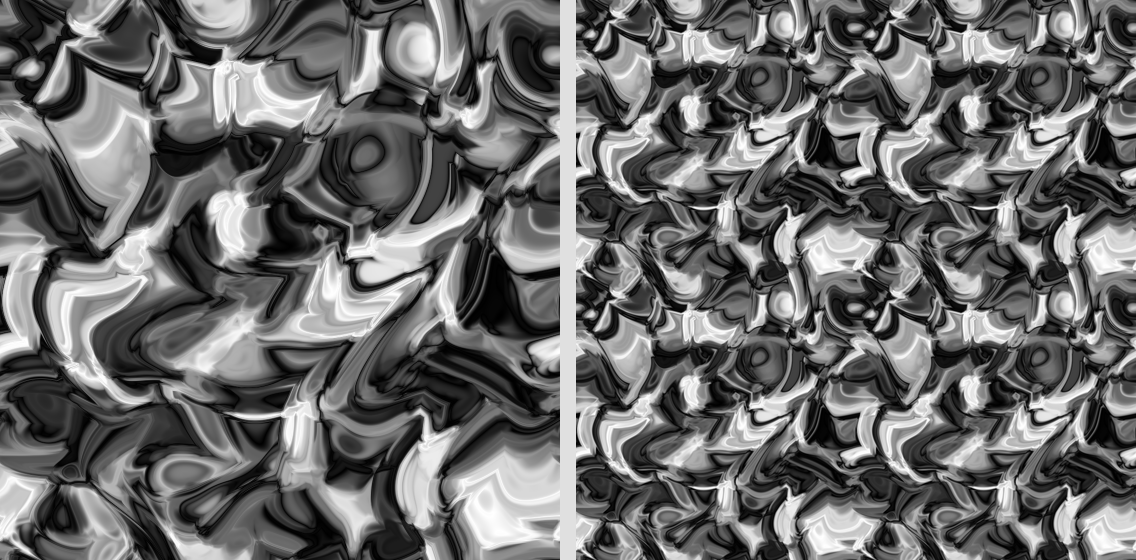
Left, the tile; right, the same tile 2 across and 2 down.
This texture map is drawn by a Shadertoy shader. Its source:

```glsl
const float BLOB_CELLS = 5.0;     // large cells across the tile
const int BLOB_OCTAVES = 3;
const float BLOB_FALLOFF = 0.42;  // amplitude ratio between octaves
const float WARP_CELLS = 4.0;     // coarsest warp cells across the tile
const int WARP_OCTAVES = 4;
const float WARP_STRENGTH = 1.25; // displacement in warp cells
const float WARP_FALLOFF = 0.92;
const float CONTRAST = 2.05;
const float SEED = 17.0;
const int AA = 2;                 // samples per pixel side

// Random unit gradient of a lattice point
vec2 gradient(vec2 cell, float seed) {
    vec3 h = fract((cell.xyx + seed) * vec3(0.1031, 0.1030, 0.0973));
    h += dot(h, h.yzx + 33.33);
    return normalize(fract((h.xx + h.yz) * h.zy) - 0.4999);
}

// Gradient noise that wraps after a whole number of cells
float wrapNoise(vec2 uv, float cells, float seed) {
    vec2 p = uv * cells;
    vec2 i = floor(p);
    vec2 f = p - i;
    vec2 lo = mod(i, cells);
    vec2 hi = mod(i + 1.0, cells);
    vec2 w = f * f * f * (f * (f * 6.0 - 15.0) + 10.0);
    float a = dot(gradient(lo, seed), f);
    float b = dot(gradient(vec2(hi.x, lo.y), seed), f - vec2(1.0, 0.0));
    float c = dot(gradient(vec2(lo.x, hi.y), seed), f - vec2(0.0, 1.0));
    float d = dot(gradient(hi, seed), f - 1.0);
    return mix(mix(a, b, w.x), mix(c, d, w.x), w.y);
}

// Each creased octave displaces the next, which draws out fibres
vec2 creaseWarp(vec2 uv) {
    float cells = WARP_CELLS;
    float strength = WARP_STRENGTH;
    for (int i = 0; i < WARP_OCTAVES; i++) {
        float seed = SEED + 53.0 * float(i + 1);
        vec2 fold = abs(vec2(wrapNoise(uv, cells, seed),
                             wrapNoise(uv, cells, seed + 211.0)));
        uv += fold * strength / cells;
        cells *= 2.0;
        strength *= WARP_FALLOFF;
    }
    return uv;
}

// Signed clouds, folded at zero into dark veins and at one into bright crests
float veinedClouds(vec2 uv) {
    vec2 p = creaseWarp(uv);
    float cells = BLOB_CELLS;
    float amplitude = 1.0;
    float sum = 0.0;
    for (int i = 0; i < BLOB_OCTAVES; i++) {
        sum += amplitude * wrapNoise(p, cells, SEED + 97.0 * float(i));
        cells *= 2.0;
        amplitude *= BLOB_FALLOFF;
    }
    float level = abs(sum) * CONTRAST;
    return 1.0 - abs(1.0 - level);
}

void mainImage(out vec4 fragColor, in vec2 fragCoord) {
    // Average a small grid of samples to smooth the creases
    float shade = 0.0;
    for (int y = 0; y < AA; y++) {
        for (int x = 0; x < AA; x++) {
            vec2 offset = (vec2(x, y) + 0.5) / float(AA) - 0.5;
            shade += veinedClouds((fragCoord + offset) / iResolution.xy);
        }
    }
    fragColor = vec4(vec3(shade / float(AA * AA)), 1.0);
}
```
